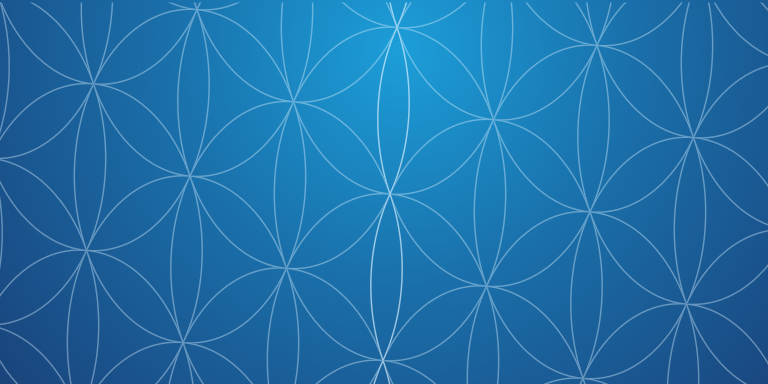
A Shadertoy shader for this pattern:

```glsl
const vec2 LATTICE_UP = vec2(0.0182, 0.4336);    // node to node along a column
const vec2 LATTICE_SIDE = vec2(0.2695, 0.1935);  // node to node between columns
const vec2 CENTRE_NODE = vec2(0.0156, -0.0052);
const vec2 GLOW_CENTRE = vec2(0.042, 0.37);
const float HALF_WIDTH = 0.0019;
const float TOP_MARGIN = 0.0065;

// Radial blue gradient with three stops.
vec3 background(vec2 p, vec2 glow) {
    float r = length(p - glow);
    vec3 bright = vec3(0.11, 0.62, 0.85);
    vec3 middle = vec3(0.10, 0.44, 0.67);
    vec3 deep = vec3(0.10, 0.265, 0.485);
    vec3 inner = mix(bright, middle, clamp(r / 0.6, 0.0, 1.0));
    return mix(inner, deep, clamp((r - 0.6) / 0.75, 0.0, 1.0));
}

float strokeCoverage(float dist, float halfWidth, float pixel) {
    return clamp(0.5 + (halfWidth - dist) / pixel, 0.0, 1.0);
}

// Opacity of overlapping circles on a sheared hexagonal lattice.
float petalLines(vec2 p, mat2 basis, float halfWidth, float pixel) {
    mat2 hex = mat2(0.0, 1.0, 0.8660254, 0.5);
    mat2 toCell = inverse(basis);
    mat2 toHex = hex * toCell;
    vec2 q = toHex * p;
    vec2 cell = round(toCell * p);
    float opacity = 0.0;
    for (int j = -2; j <= 2; j++) {
        for (int i = -2; i <= 2; i++) {
            vec2 offset = q - hex * (cell + vec2(i, j));
            float radius = max(length(offset), 1e-4);
            vec2 dir = offset / radius;

            // The gradient keeps the stroke width even after shearing.
            float dist = abs(radius - 1.0) / length(dir * toHex);

            // Upright petals of the middle column are brighter.
            bool middlePetal = abs(q.x) < 0.15 && abs(dir.x) > 0.86;
            float strength = middlePetal ? 0.68 : 0.4;
            opacity = max(opacity, strength * strokeCoverage(dist, halfWidth, pixel));
        }
    }
    return opacity;
}

void mainImage(out vec4 fragColor, in vec2 fragCoord) {
    float pixel = 1.0 / iResolution.y;
    vec2 p = (fragCoord - 0.5 * iResolution.xy) * pixel;

    vec3 color = background(p, GLOW_CENTRE);
    float lines = petalLines(p - CENTRE_NODE, mat2(LATTICE_UP, LATTICE_SIDE), HALF_WIDTH, pixel);

    // Lines stop just short of the top edge.
    lines *= clamp(0.5 + (0.5 - TOP_MARGIN - p.y) / pixel, 0.0, 1.0);

    vec3 lineColor = vec3(0.85, 0.94, 1.0);
    fragColor = vec4(mix(color, lineColor, lines), 1.0);
}
```
